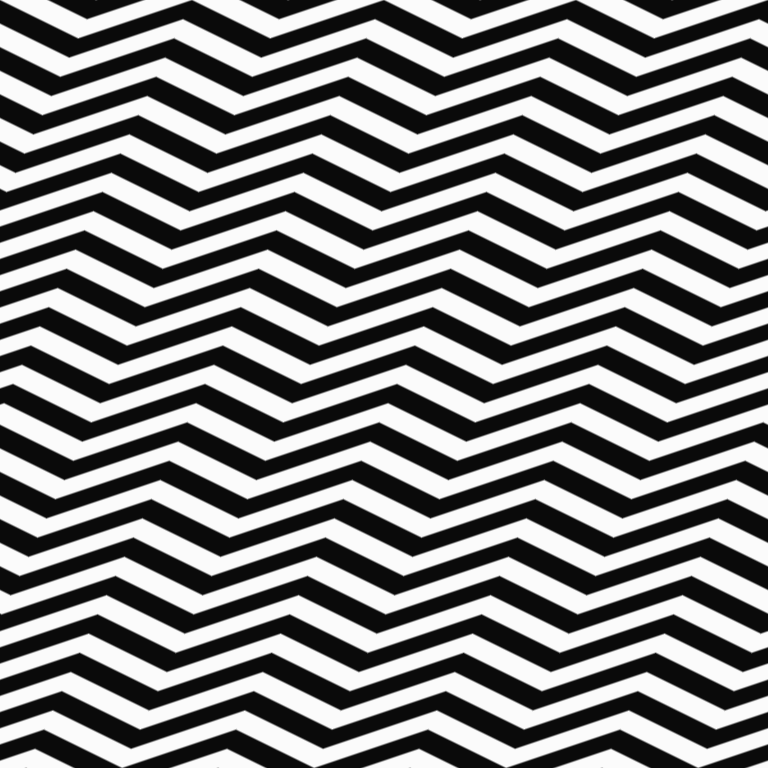
A Shadertoy shader for this pattern:

```glsl
// Black and white chevron stripes whose peaks drift sideways down the canvas.
// A sheared coordinate folds each stripe into a zigzag; dividing by the
// gradient of the zigzag height gives true distances for even, soft edges.

const vec3 INK = vec3(0.04);
const vec3 PAPER = vec3(0.985);

const float PERIODS_ACROSS = 4.0;
const float STRIPES_DOWN = 20.0;
const float PEAK_DRIFT = 0.466;    // sideways shift per unit of height
const float FOLD_DEPTH = 0.05;     // drop from peak to trough
const float EDGE_SOFTNESS = 0.0017;

// Triangle wave: 0 at whole numbers, 1 halfway between them.
float triangleWave(float x) {
    return 1.0 - abs(2.0 * fract(x) - 1.0);
}

// Zigzag height in x, with its gradient in yz.
vec3 zigzagHeight(vec2 p, float frequency, float drift, float depth) {
    float phase = (p.x + drift * p.y) * frequency;
    float side = fract(phase) < 0.5 ? 1.0 : -1.0;
    float height = p.y - depth * triangleWave(phase);
    vec2 slope = vec2(0.0, 1.0) - 2.0 * side * depth * frequency * vec2(1.0, drift);
    return vec3(height, slope);
}

// Signed distance to stripes filling the first half of each cycle.
float stripeDistance(vec3 field, float count) {
    float fromCentre = abs(fract(field.x * count + 0.25) - 0.5);
    return (fromCentre - 0.25) / (count * length(field.yz));
}

void mainImage(out vec4 fragColor, in vec2 fragCoord) {
    // Canvas units, measured downward from the upper left corner.
    vec2 p = fragCoord / iResolution.y;
    p.y = 1.0 - p.y;

    vec3 field = zigzagHeight(p, PERIODS_ACROSS, PEAK_DRIFT, FOLD_DEPTH);
    float d = stripeDistance(field, STRIPES_DOWN);

    // Blend over at least one pixel.
    float blur = max(EDGE_SOFTNESS, 0.7 / iResolution.y);
    fragColor = vec4(mix(INK, PAPER, smoothstep(-blur, blur, d)), 1.0);
}
```
